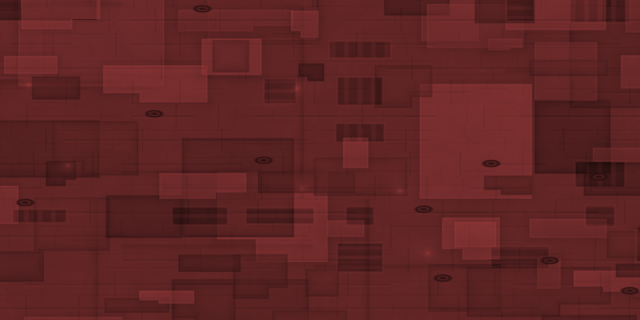
Write a Shadertoy shader that draws this texture.

```glsl
// Dark red hull plating: overlapping bevelled panels, vents, seams and oval bolts.
#define HULL_TINT vec3(1.0, 0.378, 0.382)
#define BASE_TONE 0.385
#define PANEL_CONTRAST 0.17
#define BEVEL_WIDTH 0.005
#define SHADOW_WIDTH 0.013
#define SEAM_DEPTH 0.035
#define VENT_DENSITY 0.24
#define BOLT_DENSITY 0.42
#define GLOW_DENSITY 0.40
#define GRAIN 0.012

vec4 hash4(vec2 id, float seed) {
    vec4 q = fract(vec4(id.xyx, seed) * vec4(0.1031, 0.1030, 0.0973, 0.1099));
    q += dot(q, q.wzxy + 33.33);
    return fract((q.xxyz + q.yzzw) * q.zywx);
}

float boxDist(vec2 p, vec2 halfSize) {
    vec2 d = abs(p) - halfSize;
    return max(d.x, d.y);
}

// Scatters raised (light) and sunken (dark) panels, some with a notched corner.
void addPanels(inout float tone, vec2 p, vec2 cell, float density, float seed, float px) {
    vec2 home = floor(p / cell);
    for (int j = -1; j <= 1; j++)
    for (int i = -1; i <= 1; i++) {
        vec2 id = home + vec2(i, j);
        vec4 a = hash4(id, seed), b = hash4(id, seed + 7.0);
        if (a.x > density) continue;
        vec2 halfSize = cell * mix(vec2(0.16), vec2(0.54), b.xy);
        vec2 q = p - (id + 0.5 + 0.8 * (a.yz - 0.5)) * cell;
        float d = boxDist(q, halfSize);
        if (b.z > 0.65) {
            vec2 corner = halfSize * vec2(b.w > 0.5 ? 1.0 : -1.0, -1.0);
            d = max(d, -boxDist(q - corner, halfSize * vec2(0.7, 0.5)));
        }
        float inside = smoothstep(px, -px, d);
        float lift = (a.w - 0.5) * PANEL_CONTRAST;
        float slope = 0.012 * (q.y / halfSize.y + (b.w - 0.5) * q.x / halfSize.x);
        tone = mix(tone, mix(tone, BASE_TONE, 0.55) + lift + slope, inside);
        float rim = smoothstep(BEVEL_WIDTH, 0.0, abs(d + 0.5 * BEVEL_WIDTH));
        float outer = exp(-max(d, 0.0) / SHADOW_WIDTH) * (1.0 - inside);
        float inner = exp(min(d, 0.0) / SHADOW_WIDTH) * inside;
        tone += lift > 0.0 ? 0.028 * rim - 0.035 * outer : -0.055 * inner - 0.012 * rim;
    }
}

// Brickwork of thin grooves with irregular joints and a faint lower highlight.
float seams(vec2 p, vec2 cell, float seed, float px) {
    float row = floor(p.y / cell.y);
    float shift = hash4(vec2(row, 3.0), seed).x;
    vec2 g = vec2(p.x / cell.x + shift, p.y / cell.y);
    vec4 h = hash4(floor(g), seed + 2.0);
    vec2 d = abs(fract(g) - vec2(0.2 + 0.6 * h.x, 0.5)) * cell;
    vec2 groove = smoothstep(vec2(1.4 * px), vec2(0.0), d) * step(vec2(0.45), h.yz);
    float below = (fract(g.y) - 0.5) * cell.y + 2.0 * px;
    float glint = smoothstep(1.4 * px, 0.0, abs(below)) * step(0.45, h.z);
    return -SEAM_DEPTH * max(groove.x, groove.y) + 0.012 * glint;
}

// Sunken boxes crossed by slats.
void addVents(inout float tone, vec2 p, float px) {
    vec2 cell = vec2(0.25, 0.13);
    vec2 id = floor(p / cell);
    vec4 h = hash4(id, 51.0);
    if (h.x > VENT_DENSITY) return;
    vec2 halfSize = cell * mix(vec2(0.16, 0.14), vec2(0.42, 0.34), h.yz);
    vec2 q = p - (id + 0.5) * cell;
    float d = boxDist(q, halfSize);
    float along = h.w > 0.45 ? q.x / 0.042 : q.y / 0.03;
    float slat = smoothstep(0.25, 0.4, abs(fract(along) - 0.5));
    float inside = smoothstep(px, -px, d);
    tone += inside * (0.045 * slat - 0.085 - 0.02 * exp(d / 0.008));
    tone += 0.02 * smoothstep(BEVEL_WIDTH, 0.0, abs(d - 0.004));
}

// Long soft trenches running across the hull.
float trenches(float x, float across, float spacing, float seed) {
    float id = floor(x / spacing);
    vec4 h = hash4(vec2(id, floor(across / 0.6 + 0.37)), seed);
    float d = x - (id + 0.2 + 0.6 * h.x) * spacing;
    return step(0.45, h.y) * (0.018 * exp(-abs(d - 0.009) / 0.004) - 0.06 * exp(-abs(d) / 0.009));
}

// Flattened bolts with a dark ring, and small pale lamps with a wide halo.
void addFittings(inout float tone, vec2 p, float px) {
    vec2 cell = vec2(0.36, 0.29);
    vec2 id = floor(p / cell);
    vec4 h = hash4(id, 83.0), k = hash4(id, 97.0);
    vec2 q = p - (id + mix(vec2(0.15), vec2(0.85), h.yz)) * cell;
    float r = length(q * vec2(1.0, 2.4));
    float bolt = smoothstep(0.034, 0.022, r) * step(h.x, BOLT_DENSITY);
    float ring = smoothstep(0.008, 0.0, abs(r - 0.014));
    tone = mix(tone, 0.17 + 0.13 * ring, 0.85 * bolt);
    q = p - (id + mix(vec2(0.2), vec2(0.8), k.yz)) * cell;
    float lamp = 0.13 * exp(-length(q) / 0.007) + 0.05 * exp(-length(q * vec2(0.7, 1.3)) / 0.025);
    tone += lamp * step(k.x, GLOW_DENSITY);
}

void mainImage(out vec4 fragColor, in vec2 fragCoord) {
    vec2 p = fragCoord / iResolution.y;
    float px = max(1.0 / iResolution.y, 0.002);
    float tone = BASE_TONE;

    addPanels(tone, p, vec2(0.52, 0.36), 0.90, 11.0, px);
    tone += trenches(p.x, p.y, 0.42, 5.0) + 0.7 * trenches(p.y, p.x, 0.30, 6.0);
    addPanels(tone, p, vec2(0.34, 0.17), 0.60, 23.0, px);
    tone += seams(p, vec2(0.19, 0.075), 31.0, px) + 0.5 * seams(p + 0.03, vec2(0.11, 0.043), 37.0, px);
    addPanels(tone, p, vec2(0.23, 0.10), 0.26, 41.0, px);
    addVents(tone, p, px);
    addFittings(tone, p, px);

    // Worn metal: layered sines.
    float wear = sin(p.x * 17.0 + 2.0 * sin(p.y * 23.0)) * sin(p.y * 29.0 + sin(p.x * 31.0));
    wear += 0.5 * sin(p.x * 71.0 + 3.0 * sin(p.y * 57.0)) * sin(p.y * 113.0 + 2.0 * sin(p.x * 43.0));
    tone += GRAIN * wear * 0.6;

    fragColor = vec4(HULL_TINT * clamp(tone, 0.13, 0.56), 1.0);
}
```
